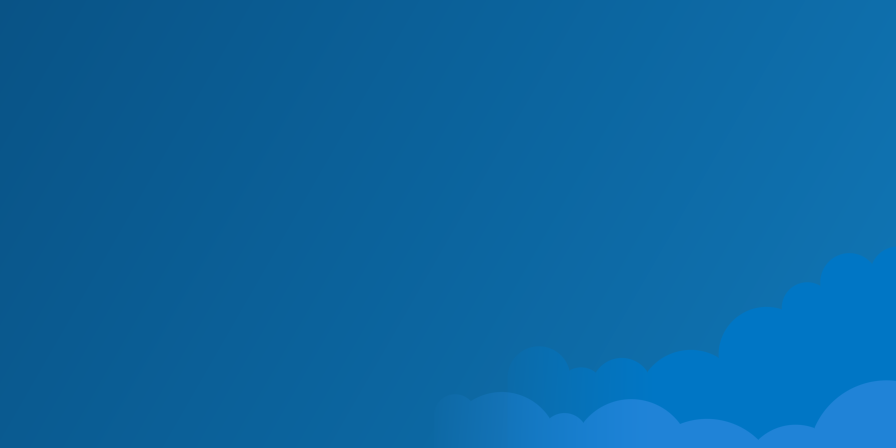
This background is drawn by a WebGL 2 fragment shader. Its source:

```glsl
#version 300 es
precision highp float;
// A deep blue diagonal gradient with two layers of flat, rounded clouds rising
// toward the lower right. Each cloud is a union of round-topped columns,
// and its left end fades into the sky.
uniform vec2 u_resolution;
out vec4 fragColor;

// Distance to a column reaching down forever; puff = (centre x, top y, radius).
float puffDistance(vec2 p, vec3 puff) {
    vec2 d = p - vec2(puff.x, puff.y - puff.z);
    return length(vec2(d.x, max(d.y, 0.0))) - puff.z;
}

// Puffs of the tall cloud behind, from left to right.
const vec3 backPuffs[8] = vec3[8](
    vec3(1.203, 0.227, 0.070), vec3(1.297, 0.180, 0.052),
    vec3(1.388, 0.201, 0.068), vec3(1.542, 0.219, 0.120),
    vec3(1.711, 0.315, 0.107), vec3(1.802, 0.370, 0.057),
    vec3(1.896, 0.435, 0.065), vec3(2.005, 0.450, 0.063));

// Puffs of the low cloud in front.
const vec3 frontPuffs[7] = vec3[7](
    vec3(1.016, 0.120, 0.047), vec3(1.120, 0.125, 0.127),
    vec3(1.260, 0.078, 0.052), vec3(1.409, 0.109, 0.135),
    vec3(1.578, 0.065, 0.164), vec3(1.776, 0.052, 0.120),
    vec3(1.979, 0.151, 0.175));

// Linear ramp from 0 at a to 1 at b.
float ramp(float a, float b, float x) {
    return clamp((x - a) / (b - a), 0.0, 1.0);
}

void main() {
    // Height is one unit; x is scaled so that the canvas is two units wide.
    vec2 p = gl_FragCoord.xy / u_resolution * vec2(2.0, 1.0);
    float edge = 0.75 / u_resolution.y;

    // Sky: three stops running from the upper left to the lower right.
    float t = dot(vec2(p.x, 1.0 - p.y), vec2(0.87, 0.5)) / 2.24;
    vec3 sky = mix(vec3(0.035, 0.325, 0.525), vec3(0.045, 0.393, 0.62), ramp(0.0, 0.5, t));
    sky = mix(sky, vec3(0.065, 0.465, 0.715), ramp(0.5, 1.0, t));

    // Cloud outlines.
    float back = 1e3, front = 1e3;
    for (int i = 0; i < 8; i++) back = min(back, puffDistance(p, backPuffs[i]));
    for (int i = 0; i < 7; i++) front = min(front, puffDistance(p, frontPuffs[i]));

    // Layers, each fading out on the left.
    float backCover = (1.0 - smoothstep(-edge, edge, back)) * ramp(1.08, 1.46, p.x);
    float frontCover = (1.0 - smoothstep(-edge, edge, front)) * ramp(0.95, 1.45, p.x);
    vec3 color = mix(sky, vec3(0.0, 0.463, 0.772), backCover);
    color = mix(color, vec3(0.125, 0.515, 0.845), frontCover);

    fragColor = vec4(color, 1.0);
}
```
